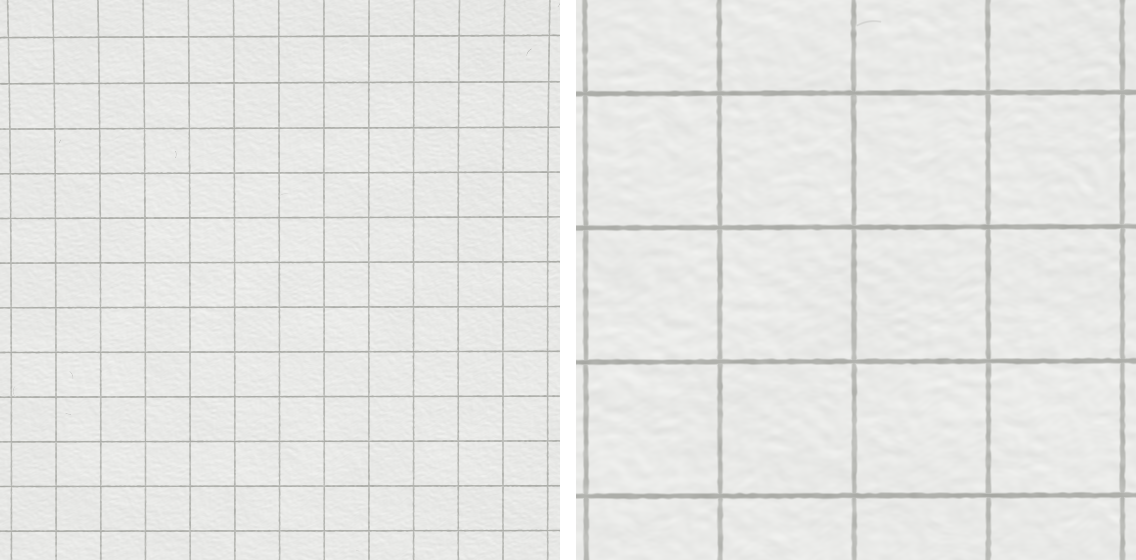
Left: the whole. Right: its middle third, enlarged.
Give the GLSL for this texture, as a WebGL 2 fragment shader.

```glsl
#version 300 es
precision highp float;

uniform vec2 u_resolution;
out vec4 fragColor;

// Colours
const vec3 PAPER = vec3(0.912, 0.914, 0.906);
const vec3 INK = vec3(0.645, 0.65, 0.63);
const vec3 FIBRE = vec3(0.62, 0.62, 0.61);

// Ruling, in canvas heights
const float PITCH = 0.0799;
const float ROW_START = 0.052;
const float COLUMN_CENTRE = 0.4992;
const float LINE_WIDTH = 0.0029;
const float LINE_SOFTNESS = 0.0016;
const float ROW_INK = 0.94;
const float COLUMN_INK = 0.86;
const float INK_WEAR = 0.32;
const float EDGE_WOBBLE = 0.0007;

// Paper surface
const vec2 GRAIN_SCALE = vec2(110.0, 210.0);
const vec2 LIGHT_STEP = vec2(0.0012, 0.0022);
const float RELIEF = 0.05;
const float MOTTLE = 0.012;
const float SHADING = 0.022;

// Stray fibres
const int FIBRE_COUNT = 9;
const float FIBRE_LENGTH = 0.008;
const float FIBRE_WIDTH = 0.0011;

uint scramble(uint n) {
    n = n * 747796405u + 2891336453u;
    n = ((n >> ((n >> 28u) + 4u)) ^ n) * 277803737u;
    return (n >> 22u) ^ n;
}

float hash(vec2 cell) {
    uvec2 c = uvec2(ivec2(floor(cell)) + 4096);
    return float(scramble(c.x + scramble(c.y)) >> 8u) / 16777216.0;
}

float noise(vec2 p) {
    vec2 i = floor(p), f = fract(p);
    f = f * f * (3.0 - 2.0 * f);
    return mix(mix(hash(i), hash(i + vec2(1, 0)), f.x),
               mix(hash(i + vec2(0, 1)), hash(i + vec2(1, 1)), f.x), f.y);
}

// Height of the pressed pulp, stretched sideways
float pulp(vec2 p) {
    vec2 q = p * GRAIN_SCALE;
    q.y += 1.5 * noise(p * 45.0);
    return 0.55 * noise(q) + 0.3 * noise(q * 2.1 + 17.0) + 0.15 * noise(q * 0.43 + 61.0);
}

// Slight bend of the sheet: returns grid coordinates with lines at integers
vec2 gridCoords(vec2 p) {
    float pitchX = PITCH + 0.0009 * pow(p.y, 4.0) - 0.0001;
    float centre = COLUMN_CENTRE - 0.0015 * p.y * p.y;
    float lift = max(p.y - 0.75, 0.0);
    float tilt = (0.001 + 0.003 * p.y) * (p.x - 0.5);
    return vec2((p.x - centre) / pitchX,
                (p.y - 0.115 * lift * lift - tilt - ROW_START) / PITCH);
}

float stroke(float dist, float width, float softness) {
    return 1.0 - smoothstep(-0.5 * softness, 0.5 * softness, dist - 0.5 * width);
}

// Short curved hairs scattered over the sheet
float fibres(vec2 p, float pixel) {
    float mask = 0.0;
    for (int i = 0; i < FIBRE_COUNT; i++) {
        float id = float(i);
        vec2 q = p - vec2(hash(vec2(id, 11.0)), hash(vec2(id, 23.0)));
        float angle = 6.2832 * hash(vec2(id, 37.0));
        float c = cos(angle), s = sin(angle);
        q = mat2(c, -s, s, c) * q;
        float reach = FIBRE_LENGTH * mix(0.3, 1.0, hash(vec2(id, 41.0)));
        float bend = 90.0 * (hash(vec2(id, 53.0)) - 0.5);
        float x = clamp(q.x, -reach, reach);
        float dist = length(q - vec2(x, bend * x * x));
        float strength = mix(0.25, 0.65, hash(vec2(id, 67.0)));
        mask = max(mask, strength * stroke(dist, FIBRE_WIDTH, max(0.001, pixel)));
    }
    return mask;
}

void main() {
    float pixel = 1.0 / u_resolution.y;
    vec2 p = gl_FragCoord.xy * pixel;

    // Paper: raking light on the pulp, cloudy tone, dimmer rim
    float relief = pulp(p + LIGHT_STEP) - pulp(p - LIGHT_STEP);
    vec3 color = PAPER + RELIEF * relief;
    color += MOTTLE * (noise(p * vec2(14.0, 26.0)) - 0.5);
    vec2 fromCentre = p - vec2(0.5, 0.45);
    color -= SHADING * (dot(fromCentre, fromCentre) - 0.12);

    color = mix(color, FIBRE, fibres(p, pixel));

    // Ruled lines with ragged edges and uneven ink
    vec2 g = gridCoords(p);
    vec2 dist = abs(g - round(g)) * PITCH;
    dist += EDGE_WOBBLE * (vec2(noise(p * 300.0), noise(p * 260.0 + 90.0)) - 0.5);
    float softness = max(LINE_SOFTNESS, 1.2 * pixel);
    float column = COLUMN_INK * stroke(dist.x, LINE_WIDTH, softness);
    float row = ROW_INK * stroke(dist.y, LINE_WIDTH, softness);
    column *= 1.0 - INK_WEAR * noise(p * vec2(200.0, 240.0));
    row *= 1.0 - 0.5 * INK_WEAR * noise(p * vec2(180.0, 220.0) + 40.0);
    color = mix(color, INK + 0.5 * RELIEF * relief, max(column, row));

    fragColor = vec4(color, 1.0);
}
```
